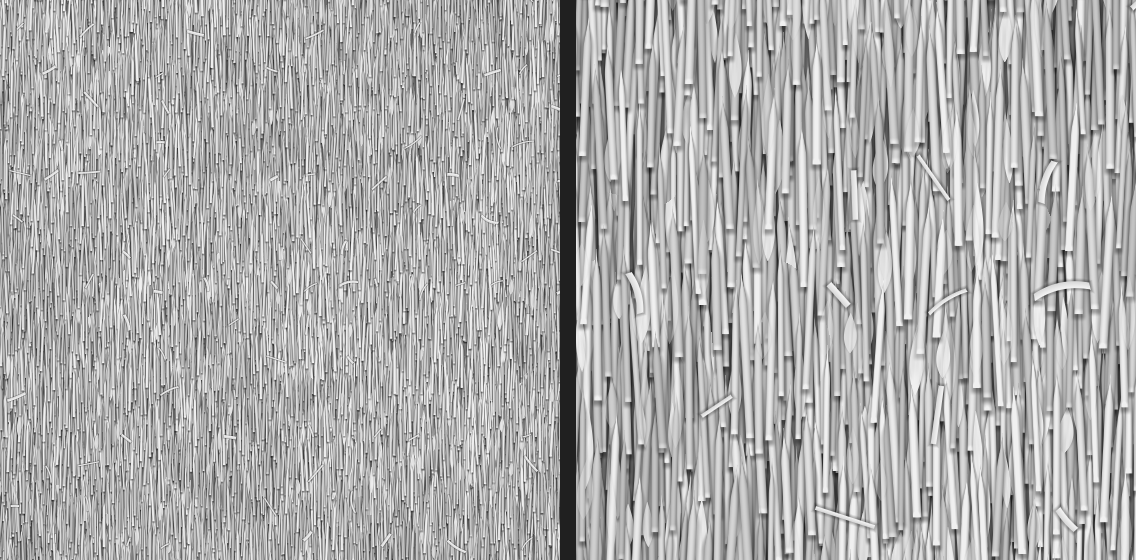
Left, the full canvas; right, a detail of the centre.
Write a WebGL 1 fragment shader that draws this texture.

```glsl
precision highp float;
// Grey thatch: dense, nearly upright straws with pale husks and loose clippings.
uniform vec2 u_resolution;

#define LAYERS 7
#define SPACING 0.008
#define STRAW_LENGTH 0.11
#define STRAW_RADIUS 0.0021
#define LEAN 0.07
#define SHADOW 0.33
#define STRAW_DARK 0.73
#define STRAW_LIGHT 0.97
#define HUSK_TONE 0.88
#define HUSK_AMOUNT 0.5
#define CLIPPING_CELL 0.065
#define CLIPPING_AMOUNT 0.36

float hash(vec2 p) {
  return fract(sin(dot(p, vec2(127.1, 311.7))) * 43758.5453);
}

vec4 hash4(vec2 p) {
  return vec4(hash(p), hash(p + 17.3), hash(p + 41.9), hash(p + 73.7));
}

float noise(vec2 p) {
  vec2 i = floor(p), f = fract(p);
  f = f * f * (3.0 - 2.0 * f);
  return mix(mix(hash(i), hash(i + vec2(1.0, 0.0)), f.x),
             mix(hash(i + vec2(0.0, 1.0)), hash(i + vec2(1.0, 1.0)), f.x), f.y);
}

// Antialiased coverage of a signed inside distance.
float cover(float inside) {
  return clamp(inside * u_resolution.y + 0.5, 0.0, 1.0);
}

// One sheet of straws: jittered columns, each cut into separate lengths.
float addStraws(float tone, vec2 p, float layer) {
  float slide = hash(vec2(layer, 5.0));
  float column = floor(p.x / SPACING + slide);
  for (int k = -1; k <= 1; k++) {
    float id = column + float(k);
    float along = p.y / STRAW_LENGTH + hash(vec2(id, layer + 0.5)) * 7.0;
    vec4 r = hash4(vec2(id + layer * 173.0, floor(along)));
    float y = fract(along);
    float center = (id + 0.5 - slide + 0.8 * (r.x - 0.5)) * SPACING;
    float x = p.x - center - LEAN * (2.0 * r.y - 1.0) * (y - 0.5) * STRAW_LENGTH;
    float radius = STRAW_RADIUS * (0.75 + 0.5 * fract(r.w * 13.0));
    radius *= smoothstep(1.0, 0.8, y);
    float fromEnd = (y - 0.06 - 0.3 * r.z) * STRAW_LENGTH;

    // Soft contact shadow, reaching a little past the cut end.
    float shade = 1.0 - smoothstep(radius * 0.6, radius * 2.2 + 0.0001, abs(x));
    shade *= smoothstep(-0.005, -0.001, fromEnd) * smoothstep(1.0, 0.85, y);
    tone *= 1.0 - SHADOW * shade;

    // Rounded body with a bright cut tip.
    float t = clamp(x / max(radius, 0.0001), -1.0, 1.0);
    float body = mix(STRAW_DARK, STRAW_LIGHT, r.w) * (1.0 - 0.24 * t * t) - 0.06 * t;
    body += 0.1 * (1.0 - smoothstep(0.001, 0.004, fromEnd));
    tone = mix(tone, body, cover(radius - abs(x)) * cover(fromEnd));
  }
  return tone;
}

// Wide spindle-shaped husks gathered in loose vertical patches.
float addHusks(float tone, vec2 p, float seed) {
  vec2 cell = vec2(0.018, 0.065);
  vec2 q = p / cell + seed * 3.37;
  q.y += hash(vec2(floor(q.x), seed)) * 5.0;
  vec4 r = hash4(floor(q) + seed * 31.0);
  vec2 d = (fract(q) - 0.5 - vec2(0.35, 0.2) * (r.xy - 0.5)) * cell;
  d.x -= d.y * 0.16 * (r.z - 0.5);
  float halfLength = mix(0.012, 0.025, r.w);
  float v = clamp(d.y / halfLength, -1.0, 1.0);
  float width = mix(0.0022, 0.0046, r.z) * (1.0 - v * v) * (1.0 - 0.35 * v);
  float patches = smoothstep(0.3, 0.75, noise(p * vec2(11.0, 5.0) + 9.0));
  float present = step(r.y, HUSK_AMOUNT * (0.25 + patches));
  float inside = width - abs(d.x);
  tone *= 1.0 - 0.18 * present * smoothstep(-0.002, 0.0, inside) * (1.0 - v * v);
  float grain = 0.08 * (noise(vec2(d.x * 900.0, d.y * 90.0) + r.xy * 50.0) - 0.5);
  float husk = HUSK_TONE + grain + 0.06 * (r.w - 0.5);
  return mix(tone, husk, present * cover(inside) * step(0.0001, width));
}

// Short straight or bent clippings lying across the straws.
float addClippings(float tone, vec2 p) {
  vec2 q = p / CLIPPING_CELL;
  vec4 r = hash4(floor(q) + 211.0);
  vec4 s = hash4(floor(q) + 407.0);
  vec2 d = (fract(q) - 0.5 - 0.36 * (r.xy - 0.5)) * CLIPPING_CELL;
  float angle = 3.14159 * s.x;
  d = mat2(cos(angle), -sin(angle), sin(angle), cos(angle)) * d;
  float halfLength = mix(0.007, 0.02, r.z);
  d.y += (s.y - 0.5) * 30.0 * step(0.5, s.z) * (d.x * d.x - 0.0001);
  float radius = mix(0.0011, 0.0027, s.w * s.w);
  float inside = min(radius - abs(d.y), halfLength - abs(d.x));
  float present = step(r.w, CLIPPING_AMOUNT);
  tone *= 1.0 - 0.28 * present * smoothstep(-0.0025, 0.0, inside);
  float body = 0.9 - 0.06 * d.y / radius;
  return mix(tone, body, present * cover(inside));
}

void main() {
  vec2 p = gl_FragCoord.xy / u_resolution.y;
  float tone = 0.45;
  for (int i = 0; i < LAYERS; i++) {
    if (i == LAYERS - 2) tone = addHusks(tone, p, 1.0);
    if (i == LAYERS - 1) tone = addHusks(tone, p, 2.0);
    tone = addStraws(tone, p, float(i) + 1.0);
  }
  tone = addHusks(tone, p, 3.0 + 0.5) * 0.35 + tone * 0.65;
  // Broad, faint light and dark areas.
  tone *= 0.96 + 0.08 * noise(p * vec2(7.0, 4.0));
  tone = addClippings(tone, p);
  gl_FragColor = vec4(vec3(clamp(tone, 0.0, 0.94)), 1.0);
}
```
